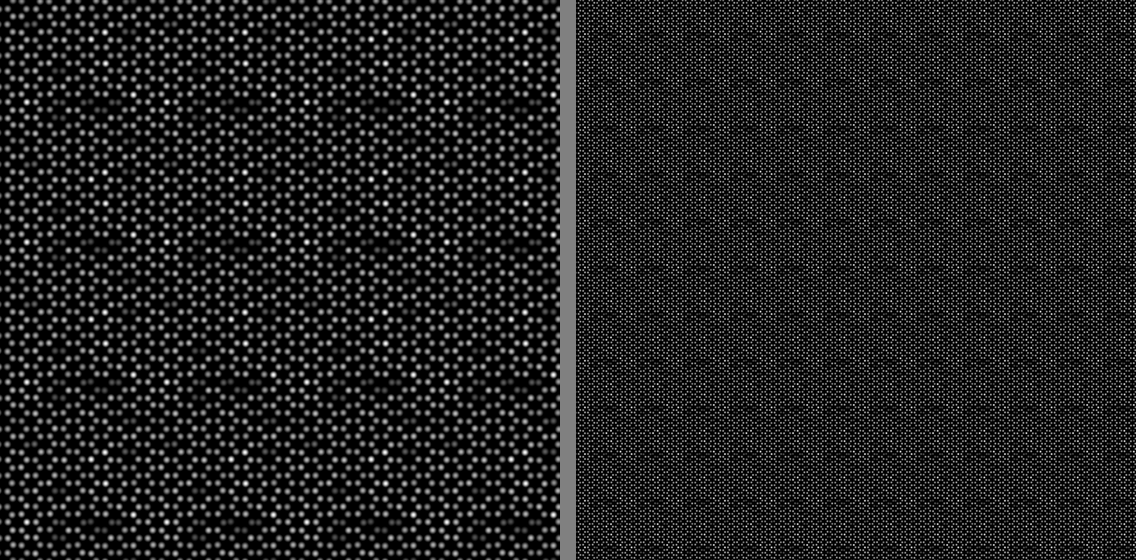
Left: one tile. Right: repeated 3 by 3.
This pattern is drawn by a Shadertoy shader. Its source:

```glsl
// Soft grey dots on black, set in horizontal pairs that form a honeycomb.
// Each pair is found from its row and column; a wrapping sine hash varies the
// brightness, spacing and position of the dots, repeating in a 4 by 4 layout.

const vec2 GRID = vec2(20.0, 72.0);      // pairs across, rows down
const vec2 PATCH = vec2(5.0, 18.0);      // pairs and rows before the variation repeats
const vec2 GRID_OFFSET = vec2(-0.11, 0.12);
const float DOT_RADIUS = 0.0082;
const float HALF_BOND = 0.161;           // in columns
const float JITTER = 0.0011;

float hash(vec2 p, float seed) {
    return fract(sin(dot(p, vec2(127.1, 311.7)) + seed * 74.7) * 43758.5453);
}

// Compact round bump that fades smoothly to zero at the radius
float softDot(vec2 p, float radius) {
    float falloff = max(1.0 - dot(p, p) / (radius * radius), 0.0);
    return falloff * falloff;
}

// Mostly mid grey, with rare bright dots
float dotBrightness(vec2 id, float side) {
    float base = mix(0.54, 0.76, hash(id, side + 3.0));
    return mix(base, 0.98, step(0.96, hash(id, side + 7.0)));
}

// Two dots side by side; weak pairs are dimmer and drawn closer together
float dotPair(vec2 p, vec2 id) {
    float weak = step(0.88, hash(id, 1.0));
    float halfBond = HALF_BOND / GRID.x * mix(1.0, 0.84, weak);
    float light = 0.0;
    for (float side = -1.0; side <= 1.0; side += 2.0) {
        vec2 wobble = vec2(hash(id, side + 11.0), hash(id, side + 15.0)) - 0.5;
        vec2 center = vec2(side * halfBond, 0.0) + 2.0 * JITTER * wobble;
        float brightness = dotBrightness(id, side) * mix(1.0, 0.56, weak);
        light += brightness * softDot(p - center, DOT_RADIUS);
    }
    return light;
}

// Alternate rows shift by half a column
float honeycomb(vec2 uv) {
    vec2 q = uv * GRID + GRID_OFFSET;
    float nearestRow = floor(q.y + 0.5);
    float light = 0.0;
    for (float i = -1.0; i <= 1.0; i++) {
        float row = nearestRow + i;
        float shift = 0.5 * (1.0 - mod(row, 2.0));
        float column = floor(q.x - shift + 0.5);
        vec2 local = (q - vec2(column + shift, row)) / GRID;
        vec2 id = floor(mod(vec2(column, row) + 0.5, PATCH));
        light += dotPair(local, id);
    }
    return light;
}

void mainImage(out vec4 fragColor, in vec2 fragCoord) {
    vec2 uv = fragCoord / iResolution.xy;
    fragColor = vec4(vec3(min(honeycomb(uv), 1.0)), 1.0);
}
```
